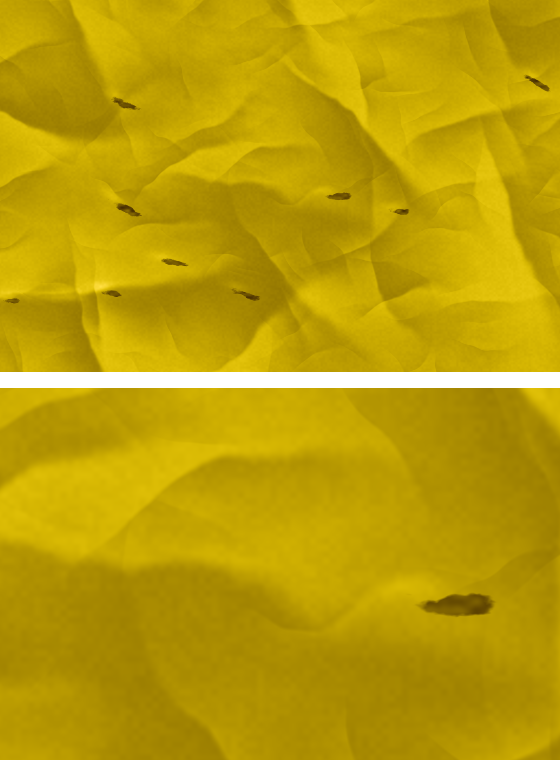
Top, the full canvas; bottom, a detail of the centre.
This texture is drawn by a WebGL 1 fragment shader. Its source:

```glsl
precision highp float;
// Crumpled golden foil: one-sided creases at three sizes over soft cloudy shading,
// with a few long ridges, ragged dark slits beside small glints, and a fine grain.
// All shading is summed as one tone, which is then turned into a gold colour.
uniform vec2 u_resolution;

const float MEAN_TONE = 0.747;
const float TONE_RANGE = 0.17;

float hash(vec2 p, float seed) {
  return fract(sin(dot(p, vec2(127.1, 311.7)) + seed * 74.7) * 43758.5453);
}

float noise(vec2 p) {
  vec2 id = floor(p);
  vec2 f = fract(p);
  f = f * f * (3.0 - 2.0 * f);
  float low = mix(hash(id, 0.0), hash(id + vec2(1.0, 0.0), 0.0), f.x);
  float high = mix(hash(id + vec2(0.0, 1.0), 0.0), hash(id + 1.0, 0.0), f.x);
  return mix(low, high, f.y);
}

float fbm(vec2 p) {
  float sum = 0.0;
  float weight = 0.5;
  for (int i = 0; i < 4; i++) {
    sum += weight * noise(p);
    p = mat2(1.6, 1.2, -1.2, 1.6) * p + 3.7;
    weight *= 0.5;
  }
  return sum;
}

vec2 rotate(vec2 v, float angle) {
  float c = cos(angle);
  float s = sin(angle);
  return vec2(c * v.x + s * v.y, c * v.y - s * v.x);
}

// A crease: lit on one side, shaded on the other, fading with distance
float fold(vec2 p, vec2 centre, float angle, float reach, float bend) {
  vec2 q = rotate(p - centre, angle) / reach;
  float fade = max(0.0, 1.0 - dot(q, q));
  float across = q.y + bend * q.x * q.x;
  float softness = mix(0.015, 0.1, smoothstep(-0.4, 0.8, q.x));
  float side = smoothstep(-softness, softness, across);
  float lit = exp(-4.0 * abs(across));
  float shade = -exp(-5.0 * abs(across));
  return fade * fade * mix(shade, lit, side);
}

// One random crease per cell, mostly falling steeply or rising gently
float creases(vec2 p, float seed) {
  float sum = 0.0;
  for (int j = -1; j <= 1; j++) {
    for (int i = -1; i <= 1; i++) {
      vec2 id = floor(p) + vec2(float(i), float(j));
      vec2 centre = id + vec2(hash(id, seed), hash(id, seed + 1.0));
      float angle = mix(-0.95, 0.2, step(0.5, hash(id, seed + 2.0)));
      angle += 1.1 * (hash(id, seed + 3.0) - 0.5);
      float strength = 2.0 * hash(id, seed + 4.0) - 1.0;
      float bend = 0.8 * (hash(id, seed + 5.0) - 0.5);
      sum += strength * fold(p, centre, angle, 1.0, bend);
    }
  }
  return sum;
}

// Chance of a slit, highest along the two worn ridges
float wear(vec2 p) {
  float low = (p.y - 0.21 - 0.06 * p.x) / 0.05;
  float middle = (p.y - 0.63 + 0.2 * p.x) / 0.05;
  float lowBand = exp(-low * low) * smoothstep(0.9, 0.7, p.x);
  float middleBand = exp(-middle * middle) * smoothstep(0.25, 0.45, p.x);
  return 0.02 + 0.65 * max(lowBand, middleBand);
}

// Returns slit darkness in x and glint brightness in y
vec2 slits(vec2 p, float scale) {
  vec2 marks = vec2(0.0);
  vec2 cell = p * scale;
  float ragged = fbm(p * vec2(45.0, 75.0)) - 0.47;
  for (int j = -1; j <= 1; j++) {
    for (int i = -1; i <= 1; i++) {
      vec2 id = floor(cell) + vec2(float(i), float(j));
      vec2 jitter = vec2(hash(id, 31.0), hash(id, 32.0)) - 0.5;
      vec2 centre = id + 0.5 + 0.6 * jitter;
      float present = step(hash(id, 33.0), wear(centre / scale));
      float size = mix(0.12, 0.38, hash(id, 34.0));
      vec2 q = rotate(cell - centre, mix(-0.5, 0.25, hash(id, 35.0)));
      float d = length(q / vec2(size, 0.025 + 0.15 * size)) + 2.0 * ragged;
      vec2 g = (q - vec2(-size, 0.1)) / vec2(0.25, 0.1);
      marks.x = max(marks.x, present * smoothstep(1.05, 0.55, d));
      marks.y += present * exp(-dot(g, g));
    }
  }
  return marks;
}

// Long ridges that organise the sheet
float ridges(vec2 p) {
  float sum = 0.16 * fold(p, vec2(0.38, 0.24), 0.08, 0.55, 0.05);
  sum += 0.10 * fold(p, vec2(0.78, 0.47), -0.25, 0.50, 0.10);
  sum += 0.11 * fold(p, vec2(1.30, 0.69), 0.30, 0.35, 0.12);
  sum += 0.12 * fold(p, vec2(0.24, 0.88), -1.10, 0.35, 0.05);
  return sum + 0.12 * fold(p, vec2(0.80, 0.22), -0.90, 0.40, -0.1);
}

vec3 gold(float tone) {
  float pale = smoothstep(0.78, 1.05, tone);
  return clamp(vec3(tone, 0.96 * tone - 0.09, 0.005 + 0.3 * pale * pale), 0.0, 1.0);
}

void main() {
  vec2 p = gl_FragCoord.xy / u_resolution.y;
  vec2 warp = vec2(fbm(p * 5.0), fbm(p * 5.0 + 19.0)) - 0.47;
  vec2 bent = p + 0.09 * warp;

  // Broad shading and creases
  float shade = 0.3 * (fbm(bent * vec2(2.2, 3.4) + 7.0) - 0.47) + ridges(bent);
  shade += 0.20 * creases(bent * 2.3, 3.0);
  shade += 0.11 * creases(bent * 4.7 + 5.0, 11.0);
  shade += 0.05 * creases(bent * 10.0 + 9.0, 19.0);

  // Rippled patches, then a soft limit on the contrast
  float patches = smoothstep(0.45, 0.65, fbm(p * 4.0 + 31.0));
  shade += 0.07 * patches * (fbm(rotate(p, -0.3) * vec2(22.0, 42.0)) - 0.47);
  float x = 1.15 * shade / TONE_RANGE;
  float tone = MEAN_TONE + TONE_RANGE * x / sqrt(1.0 + x * x);

  // Glossy ridge at the lower left, slits, glints and grain
  vec2 gloss = rotate(bent - vec2(0.16, 0.215), 0.08) / vec2(0.2, 0.022);
  tone += 0.22 * exp(-dot(gloss, gloss)) * noise(p * vec2(16.0, 40.0));
  vec2 marks = slits(p + 0.02 * warp, 8.0);
  tone += 0.09 * marks.y;
  float slitTone = 0.22 + 0.3 * noise(p * vec2(70.0, 120.0));
  tone = mix(tone, slitTone, 0.9 * marks.x);
  tone += 0.03 * (noise(p * 170.0) - 0.5);
  gl_FragColor = vec4(gold(tone), 1.0);
}
```
